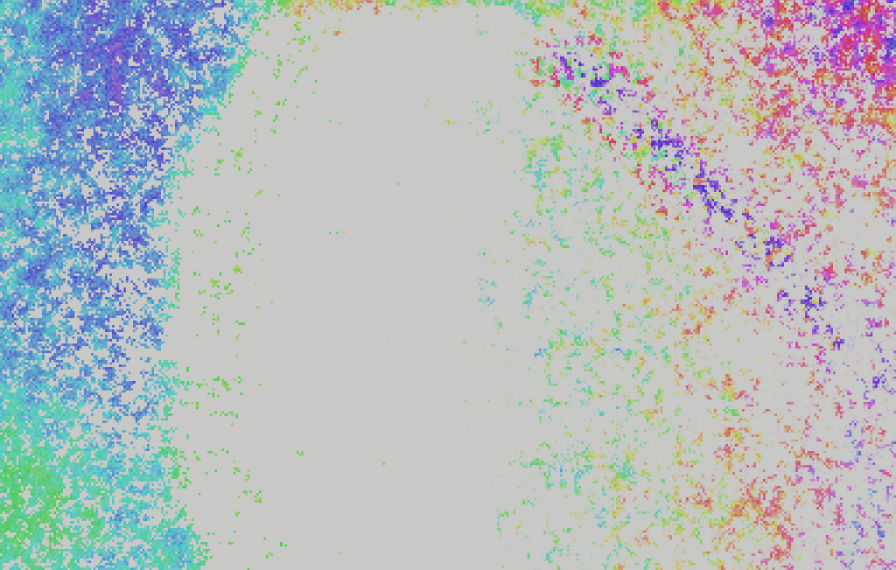
Reproduce this background procedurally as a Shadertoy shader.

```glsl
// A pale grey field eaten away by drifts of tiny coloured cells: blue on the left,
// a thin mixed fringe on top, and sparse rainbow specks on the right.
// Each cell appears where a density field exceeds a threshold of clumped gradient noise.

#define COLUMNS 384.0        // cells across the canvas
#define PAPER vec3(0.785, 0.785, 0.78)
#define CLUMP 0.70           // weight of clustered noise in the threshold
#define GRAIN 0.55           // weight of single-cell noise
#define LEFT_DENSITY 0.63
#define RIGHT_DENSITY 0.27
#define EMPTY -0.20          // density of the clear centre
#define SATURATION 0.58
#define SAMPLES 2            // antialiasing samples per axis

float hash(vec2 p) {
    vec3 q = fract(vec3(p.xyx) * 0.1031);
    q += dot(q, q.yzx + 33.33);
    return fract((q.x + q.y) * q.z);
}

float corner(vec2 lattice, vec2 offset) {
    float angle = 6.2832 * hash(lattice + 71.0);
    return dot(vec2(cos(angle), sin(angle)), offset);
}

float gradientNoise(vec2 p) {
    vec2 i = floor(p), f = p - i;
    vec2 w = f * f * f * (f * (f * 6.0 - 15.0) + 10.0);
    vec2 e = vec2(1.0, 0.0);
    return mix(mix(corner(i, f), corner(i + e, f - e), w.x),
               mix(corner(i + e.yx, f - e.yx), corner(i + 1.0, f - 1.0), w.x), w.y);
}

// Soft elliptical spot
float spot(vec2 p, vec2 centre, vec2 radius) {
    vec2 q = (p - centre) / radius;
    return exp(-dot(q, q));
}

float segmentDistance(vec2 p, vec2 a, vec2 b) {
    vec2 d = b - a;
    return length(p - a - d * clamp(dot(p - a, d) / dot(d, d), 0.0, 1.0));
}

vec3 hsv(float h, float s, float v) {
    vec3 wheel = clamp(abs(fract(h + vec3(0.0, 2.0, 1.0) / 3.0) * 6.0 - 3.0) - 1.0, 0.0, 1.0);
    return v * mix(vec3(1.0), wheel, s);
}

// Right edge of the blue drift
float driftEdge(float y) {
    return 0.215 + 0.04 * smoothstep(0.2, 0.0, y) + 0.10 * smoothstep(0.6, 1.0, y);
}

float violetBand(vec2 p) {
    float d = segmentDistance(p, vec2(0.64, 0.90), vec2(0.99, 0.34));
    return exp(-d * d / 0.003);
}

float density(vec2 p) {
    float edge = driftEdge(p.y);
    float left = LEFT_DENSITY + 0.10 * smoothstep(0.12, 0.0, p.x)
               + 0.15 * spot(p, vec2(0.11, 0.92), vec2(0.08, 0.15))
               - 0.22 * spot(p, vec2(0.13, 0.35), vec2(0.06, 0.25))
               - 0.12 * spot(p, vec2(0.19, 0.72), vec2(0.05, 0.20));
    float d = mix(EMPTY, left, smoothstep(edge + 0.02, edge - 0.05, p.x));
    d = max(d, EMPTY + 0.34 * spot(p, vec2(edge + 0.03, p.y), vec2(0.06)));

    float right = RIGHT_DENSITY + 0.42 * spot(p, vec2(1.0, 1.0), vec2(0.18, 0.25))
                + 0.16 * spot(p, vec2(0.84, 0.10), vec2(0.10, 0.12))
                + 0.10 * spot(p, vec2(0.62, 0.85), vec2(0.07, 0.18))
                + 0.10 * violetBand(p)
                - 0.12 * spot(p, vec2(0.90, 0.37), vec2(0.08, 0.16));
    d = max(d, mix(EMPTY, right, smoothstep(0.50, 0.64, p.x)));

    // Top fringe, thinnest over the centre, then islands in the clear area
    float depth = 0.06 + 0.10 * smoothstep(0.10, 0.25, abs(p.x - 0.45));
    d = max(d, mix(EMPTY, 0.62, smoothstep(1.0 - depth, 1.01, p.y)));
    d += 0.46 * spot(p, vec2(0.545, 0.50), vec2(0.018, 0.06));
    d += 0.36 * spot(p, vec2(0.525, 0.30), vec2(0.025, 0.02));
    return d + 0.24 * spot(p, vec2(0.53, 0.80), vec2(0.05, 0.07));
}

// Unwrapped hue: blue falls through green, yellow and red to violet
float hueField(vec2 p) {
    float edge = driftEdge(p.y);
    float left = 0.60 + 0.05 * spot(p, vec2(0.12, 0.90), vec2(0.06, 0.14))
               + 0.05 * spot(p, vec2(0.19, 0.45), vec2(0.04, 0.30))
               - 0.22 * spot(p, vec2(0.02, 0.10), vec2(0.12, 0.20))
               - 0.08 * spot(p, vec2(0.0, 0.80), vec2(0.06, 0.30))
               - 0.08 * spot(p, vec2(0.20, 0.05), vec2(0.07, 0.20));
    float middle = 0.29 - 0.16 * spot(p, vec2(0.39, 1.0), vec2(0.08, 0.12));
    float right = mix(0.36, 0.0, smoothstep(0.60, 0.95, p.x))
                - 0.18 * spot(p, vec2(1.0, 1.0), vec2(0.22, 0.22))
                - 0.24 * spot(p, vec2(0.97, 0.10), vec2(0.06, 0.20));
    float h = mix(left, middle, smoothstep(edge - 0.07, edge + 0.02, p.x));
    h = mix(h, right, smoothstep(0.48, 0.60, p.x));
    return h + 0.25 * spot(p, vec2(0.54, 0.50), vec2(0.012, 0.06));
}

vec3 cellColour(vec2 cell, vec2 p) {
    float grain = hash(cell);
    float threshold = 0.5 + CLUMP * gradientNoise(cell / 4.3)
                    + 0.4 * gradientNoise(cell / 17.0 + 40.0) + GRAIN * (grain - 0.5);
    float excess = density(p) - threshold;
    float side = smoothstep(0.25, 0.55, p.x);
    float drift = gradientNoise(cell / 9.0 + 90.0);
    float h = hueField(p) + mix(0.14, 0.45, side) * drift
            + mix(0.10, 0.16, side) * (hash(cell + 19.0) - 0.5);
    float violet = side * violetBand(p) * step(0.40, hash(floor(cell / 3.0) + 7.0));
    h = mix(h, -0.29, violet);
    float vivid = max(violet, spot(p, vec2(1.0, 1.0), vec2(0.20, 0.22)));
    float s = SATURATION + 0.22 * vivid + 0.25 * (hash(cell + 53.0) - 0.5) - 0.10 * side;
    vec3 ink = hsv(h, s, 0.80);

    // Solid cells, with a faint tinted halo around clumps on the right
    float solid = step(0.0, excess) * mix(0.92, 0.55 + 0.45 * smoothstep(0.0, 0.15, excess), side);
    float halo = side * 0.16 * smoothstep(-0.22, 0.0, excess);
    return mix(PAPER, ink, max(solid, halo));
}

void mainImage(out vec4 fragColor, in vec2 fragCoord) {
    vec3 sum = vec3(0.0);
    for (int j = 0; j < SAMPLES; j++)
    for (int i = 0; i < SAMPLES; i++) {
        vec2 offset = (vec2(i, j) + 0.5) / float(SAMPLES) - 0.5;
        vec2 cell = floor((fragCoord + offset) / iResolution.x * COLUMNS);
        vec2 p = (cell + 0.5) / COLUMNS * vec2(1.0, iResolution.x / iResolution.y);
        sum += cellColour(cell, p);
    }
    fragColor = vec4(sum / float(SAMPLES * SAMPLES), 1.0);
}
```
